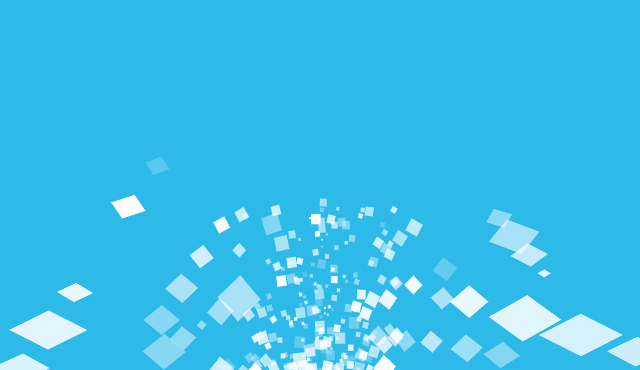
This background is drawn by a Shadertoy shader. Its source:

```glsl
// White translucent tiles bursting upward in a fan from the bottom of a flat sky-blue field.

#define CANVAS_WIDTH 768.0
#define SKY vec3(0.18, 0.73, 0.915)
#define TILE_COLOR vec3(1.0)
#define CONFETTI_COUNT 220
#define CONFETTI_HEIGHT 195.0
#define CONFETTI_SPREAD 118.0
#define BURST_TOP 275.0
#define SEED 3.7

float pixelSize;

float hash(float n, float salt) {
    return fract(sin(n * 127.1 + salt * 311.7 + SEED) * 43758.5453);
}

mat2 rotation(float a) {
    float c = cos(a), s = sin(a);
    return mat2(c, -s, s, c);
}

// Coverage of one tile: upright near the axis, a flattened diamond far out.
float tile(vec2 p, vec2 center, float radius, float twist) {
    float reach = abs(center.x);
    float squash = mix(1.1, 0.5, smoothstep(60.0, 330.0, reach));
    float turn = 0.785 * smoothstep(15.0, 100.0, reach);
    turn *= 1.0 - 0.45 * smoothstep(90.0, 200.0, center.y);
    vec2 q = (p - center) / vec2(1.0, squash);
    q = abs(rotation(-sign(center.x) * turn + twist) * q);
    float d = max(q.x, q.y) - radius * 0.707;
    return 1.0 - smoothstep(-pixelSize, pixelSize, d);
}

// A chain of tiles; wave = mean size, swing, frequency, index of the largest.
void chain(inout vec3 color, vec2 p, vec2 start, vec2 stride, int count,
           vec4 wave, vec2 opacity) {
    for (int i = 0; i < count; i++) {
        float k = float(i);
        float radius = wave.x + wave.y * cos(wave.z * (k - wave.w));
        float alpha = mix(opacity.x, opacity.y, k / float(count - 1));
        float twist = 0.16 * (hash(k, start.x) - 0.5);
        float cover = tile(p, start + stride * k, radius, twist);
        color = mix(color, TILE_COLOR, cover * alpha);
    }
}

// Small tiles, densest at the foot of the burst.
void confetti(inout vec3 color, vec2 p) {
    for (int i = 0; i < CONFETTI_COUNT; i++) {
        float n = float(i);
        float rise = pow(hash(n, 1.0), 1.9);
        float side = hash(n, 2.0) + hash(n, 3.0) - 1.0;
        vec2 center = vec2(side * CONFETTI_SPREAD - 4.0, rise * CONFETTI_HEIGHT);
        float grain = hash(n, 4.0);
        float radius = mix(1.5, 10.0, grain * grain) + 0.05 * abs(center.x);
        radius *= 1.0 - 0.35 * rise;
        float twist = 0.5 * (hash(n, 5.0) - 0.5);
        float alpha = mix(0.18, 0.98, hash(n, 6.0));
        color = mix(color, TILE_COLOR, alpha * tile(p, center, radius, twist));
    }
}

void mainImage(out vec4 fragColor, in vec2 fragCoord) {
    // Origin at the middle of the bottom edge.
    pixelSize = CANVAS_WIDTH / iResolution.x;
    vec2 p = (fragCoord - vec2(0.5 * iResolution.x, 0.0)) * pixelSize;
    pixelSize *= 0.6;
    vec3 color = SKY;

    if (p.y < BURST_TOP) {
        confetti(color, p);

        // Left wing, outer to inner
        chain(color, p, vec2(-358, 3), vec2(32, 45), 3, vec4(30, 18, 1.7, 0.8), vec2(0.82, 0.9));
        chain(color, p, vec2(-230, 196), vec2(35, 49), 2, vec4(15, 7, 1.57, 0), vec2(1.0, 0.2));
        chain(color, p, vec2(-187, 22), vec2(22.5, 16), 5, vec4(16, 10, 1.57, 0), vec2(0.42, 0.58));
        chain(color, p, vec2(-190, 60), vec2(24, 38), 4, vec4(16, 6, 0.9, 0), vec2(0.42, 0.95));

        // Right wing, outer to inner
        chain(color, p, vec2(380, 22), vec2(-67, 20), 5, vec4(31, 20, 1.1, 1.2), vec2(0.75, 0.95));
        chain(color, p, vec2(215, 182), vec2(18, -22), 4, vec4(20, 12, 1.6, 1.15), vec2(0.45, 0.85));
        chain(color, p, vec2(218, 18), vec2(-42, 8), 4, vec4(15, 7, 0.9, 0), vec2(0.4, 0.8));
        chain(color, p, vec2(150, 121), vec2(-3, -35), 2, vec4(14, 1, 1.57, 0), vec2(0.25, 0.6));
        chain(color, p, vec2(113, 171), vec2(-17, -13), 3, vec4(9, 2, 1.2, 0), vec2(0.7, 0.5));

        // Crown above the axis
        chain(color, p, vec2(-58, 175), vec2(12, -23), 3, vec4(11, 3, 1.57, 0), vec2(0.4, 0.8));
        chain(color, p, vec2(4, 201), vec2(-9, -20), 2, vec4(8, -2, 1.57, 0), vec2(0.55, 1.0));
    }
    fragColor = vec4(color, 1.0);
}
```
